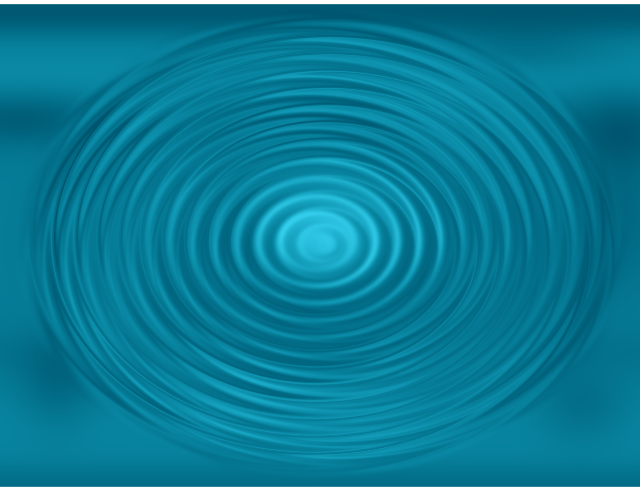
This background is drawn by a Shadertoy shader. Its source:

```glsl
// Teal pond ripples: concentric twisted rings around a bright centre, between white margins.

float hash(vec2 p) {
    return fract(sin(dot(p, vec2(127.1, 311.7))) * 43758.545);
}

float noise(vec2 p) {
    vec2 i = floor(p), f = fract(p);
    f = f * f * (3.0 - 2.0 * f);
    return mix(mix(hash(i), hash(i + vec2(1, 0)), f.x),
               mix(hash(i + vec2(0, 1)), hash(i + vec2(1, 1)), f.x), f.y);
}

// Soft round spot of the given radius
float spot(vec2 p, vec2 centre, vec2 radius) {
    vec2 d = (p - centre) / radius;
    return exp(-dot(d, d));
}

// Soft horizontal band
float band(float y, float centre, float width) {
    float d = (y - centre) / width;
    return exp(-d * d);
}

// Still backdrop: broad horizontal bands with a few dark patches
float backdrop(vec2 uv) {
    float tone = 0.33;
    tone += 0.12 * band(uv.y, 0.85, 0.055) + 0.07 * band(uv.y, 0.14, 0.08);
    tone -= 0.30 * smoothstep(0.90, 0.98, uv.y);
    tone -= 0.17 * smoothstep(0.09, 0.0, uv.y);
    tone -= 0.07 * band(uv.y, 0.29, 0.05);
    tone -= 0.26 * spot(uv, vec2(0.03, 0.76), vec2(0.14, 0.055));
    tone -= 0.27 * spot(uv, vec2(0.97, 0.74), vec2(0.10, 0.08));
    tone -= 0.17 * spot(uv, vec2(0.97, 0.57), vec2(0.07, 0.15));
    tone -= 0.19 * spot(uv, vec2(0.09, 0.23), vec2(0.06, 0.09));
    tone -= 0.16 * spot(uv, vec2(0.91, 0.18), vec2(0.07, 0.07));
    tone -= 0.16 * spot(uv, vec2(0.82, 0.90), vec2(0.13, 0.05));
    return tone;
}

// Light of the pond, sampled through the twisted rings
float pond(vec2 p) {
    float r2 = dot(p, p);
    float tone = 0.52 * spot(p, vec2(0.0, 0.03), vec2(0.10));
    tone += 1.1 * p.y * exp(-r2 / 0.025);
    float grain = noise(p * 7.0 + 4.3) + 0.6 * noise(p * 15.0 + 9.1) - 0.8;
    return tone + 0.42 * grain * smoothstep(0.04, 0.2, sqrt(r2));
}

// Bright narrow crests on rings leaning to the upper left, zero on average
float crests(vec2 p, float r) {
    float lean = 0.28 * dot(p, vec2(-0.707, 0.707)) / max(r, 0.001);
    float lift = 0.5 + 0.5 * cos(6.28319 * (r / 0.0347 - 0.62 - lean));
    float strength = 0.35 + 0.9 * noise(p * 6.0 + 21.0);
    float reach = smoothstep(0.035, 0.08, r) * mix(1.0, 0.55, smoothstep(0.12, 0.35, r));
    return (lift * lift * lift - 0.3125) * strength * reach;
}

vec3 tealRamp(float tone) {
    tone = clamp(tone, 0.0, 1.0);
    return vec3(0.2 * tone * tone, 0.33 + 0.47 * tone, 0.43 + 0.49 * tone);
}

void mainImage(out vec4 fragColor, in vec2 fragCoord) {
    vec2 uv = fragCoord / iResolution.xy;
    vec2 centre = vec2(0.503, 0.507);
    vec2 p = uv - centre;
    float r = length(p);

    // Rings rotate the surface back and forth, fading at the rim
    float inside = smoothstep(0.49, 0.42, r);
    float phase = 6.28319 * (r / 0.0347 - 0.122);
    float wave = sin(phase + 0.45 * sin(phase));
    float twist = wave * mix(0.85, 0.36, smoothstep(0.05, 0.40, r)) * inside;
    float c = cos(twist), s = sin(twist);
    vec2 q = vec2(c * p.x - s * p.y, s * p.x + c * p.y);

    // Backdrop bends with the rings; pond light stays inside the rim
    float tone = backdrop(q + centre) + pond(q) * inside;
    tone += 0.30 * crests(p, r) * inside;
    tone -= 0.10 * band(r, 0.435, 0.03) * abs(p.x) / max(r, 0.001);

    // Small swirl at the very centre
    tone += 0.12 * spot(p, vec2(0.0), vec2(0.05));
    tone -= 0.12 * band(r, 0.026, 0.006) * (0.6 + 0.4 * p.x / max(r, 0.001));

    // White margins above and below
    float px = 0.7 / iResolution.y;
    float panel = smoothstep(0.0185 - px, 0.0185 + px, uv.y)
                * smoothstep(0.0084 - px, 0.0084 + px, 1.0 - uv.y);
    fragColor = vec4(mix(vec3(1.0), tealRamp(tone), panel), 1.0);
}
```
